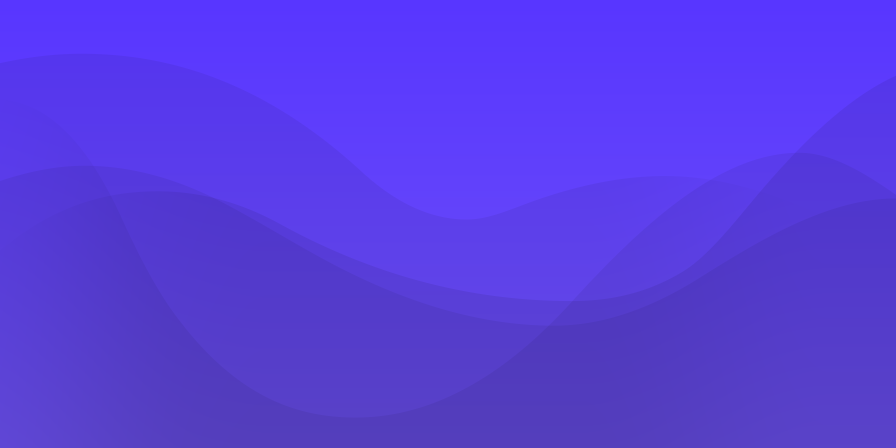
Reproduce this background procedurally as a Shadertoy shader.

```glsl
// Height of a smooth curve through knots of (x, height, slope)
float waveHeight(float x, vec3 knots[7]) {
    float height = knots[0].y;
    for (int i = 0; i < 6; i++) {
        vec3 a = knots[i], b = knots[i + 1];
        if (x < a.x) break;
        float span = b.x - a.x;
        float t = clamp((x - a.x) / span, 0.0, 1.0);
        float s = 1.0 - t;
        height = mix(a.y, b.y, t * t * (3.0 - 2.0 * t))
               + span * t * s * (a.z * s - b.z * t);
    }
    return height;
}

// Darkens everything below the curve, with a smooth edge
vec3 shadeBelow(vec3 color, vec2 p, vec3 knots[7], float opacity) {
    float depth = waveHeight(p.x, knots) - p.y;
    float edge = max(length(vec2(dFdx(depth), dFdy(depth))), 1e-5);
    return color * (1.0 - opacity * clamp(0.5 + depth / edge, 0.0, 1.0));
}

void mainImage(out vec4 fragColor, in vec2 fragCoord) {
    vec2 p = fragCoord / iResolution.xy * vec2(2.0, 1.0);

    // Violet sky, paler and duller towards the bottom
    vec3 color = mix(vec3(0.43, 0.32, 0.96), vec3(0.345, 0.21, 1.0), p.y);

    vec3 backWave[7] = vec3[7](
        vec3(0.0, 0.859, 0.22), vec3(0.182, 0.88, 0.0),
        vec3(0.807, 0.617, -0.92), vec3(1.042, 0.51, 0.0),
        vec3(1.185, 0.549, 0.36), vec3(1.484, 0.607, 0.0),
        vec3(2.0, 0.43, -0.6));
    vec3 lowWave[7] = vec3[7](
        vec3(0.0, 0.596, 0.33), vec3(0.188, 0.63, 0.0),
        vec3(0.495, 0.549, -0.52), vec3(0.781, 0.391, -0.49),
        vec3(1.237, 0.273, 0.0), vec3(1.562, 0.38, 0.63),
        vec3(2.0, 0.557, 0.0));
    vec3 risingWave[7] = vec3[7](
        vec3(0.0, 0.44, 0.85), vec3(0.352, 0.573, 0.0),
        vec3(0.625, 0.5, -0.55), vec3(1.276, 0.328, 0.0),
        vec3(1.523, 0.393, 0.6), vec3(1.68, 0.552, 1.2),
        vec3(2.0, 0.831, 0.45));
    vec3 bowlWave[7] = vec3[7](
        vec3(0.0, 0.779, -0.1), vec3(0.273, 0.51, -2.2),
        vec3(0.391, 0.297, -1.35), vec3(0.794, 0.068, 0.0),
        vec3(1.276, 0.326, 1.1), vec3(1.784, 0.659, 0.0),
        vec3(2.0, 0.565, -0.7));

    // Translucent layers, some fading out towards a side
    color = shadeBelow(color, p, backWave, 0.062 * (1.0 - smoothstep(1.3, 1.85, p.x)));
    color = shadeBelow(color, p, lowWave, 0.06);
    color = shadeBelow(color, p, risingWave, 0.075 * smoothstep(-0.15, 0.6, p.x));
    color = shadeBelow(color, p, bowlWave, 0.06 * smoothstep(-0.1, 0.45, p.x));

    fragColor = vec4(color, 1.0);
}
```
